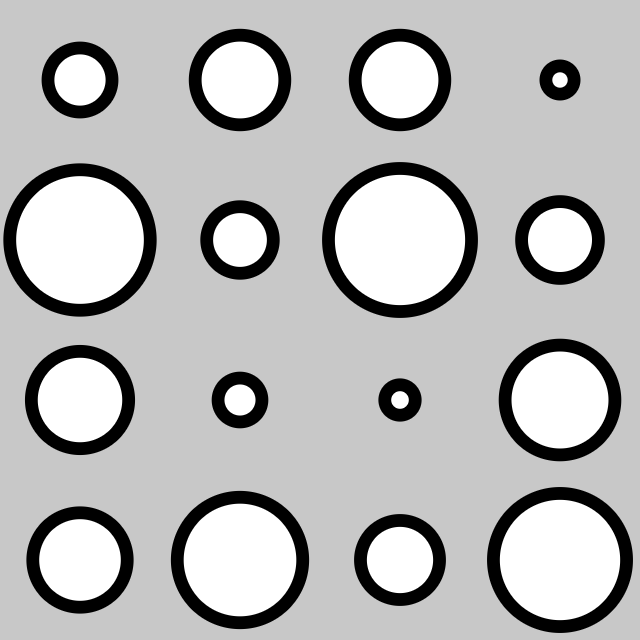
This pattern is drawn by a Shadertoy shader. Its source:

```glsl
// Draws a 4 by 4 grid of white discs with thick black outlines on flat grey.
// Each cell holds one centred circle distance; only its radius varies, and
// every circle stays inside its cell, so the canvas tiles without a seam.

// Outer radii in cell widths, row by row from the lower left.
const float outerRadius[16] = float[16](
    0.335, 0.432, 0.287, 0.456,
    0.344, 0.177, 0.135, 0.383,
    0.479, 0.248, 0.487, 0.280,
    0.240, 0.320, 0.320, 0.128);

// Antialiased coverage of the region where the distance is negative.
float coverage(float dist, float pixel) {
    return clamp(0.5 - dist / pixel, 0.0, 1.0);
}

void mainImage(out vec4 fragColor, in vec2 fragCoord) {
    // Cell index, wrapped, and position from the cell centre
    vec2 grid = 4.0 * fragCoord / iResolution.xy;
    ivec2 cell = ivec2(mod(floor(grid), 4.0));
    vec2 local = fract(grid) - 0.5;
    float pixel = 4.0 / min(iResolution.x, iResolution.y);

    // Distance to the outer edge of the outline
    float edge = length(local) - outerRadius[cell.y * 4 + cell.x];

    // Grey ground, black disc, white disc inset by the outline width
    vec3 color = vec3(0.784);
    color = mix(color, vec3(0.0), coverage(edge, pixel));
    color = mix(color, vec3(1.0), coverage(edge + 0.08, pixel));

    fragColor = vec4(color, 1.0);
}
```
